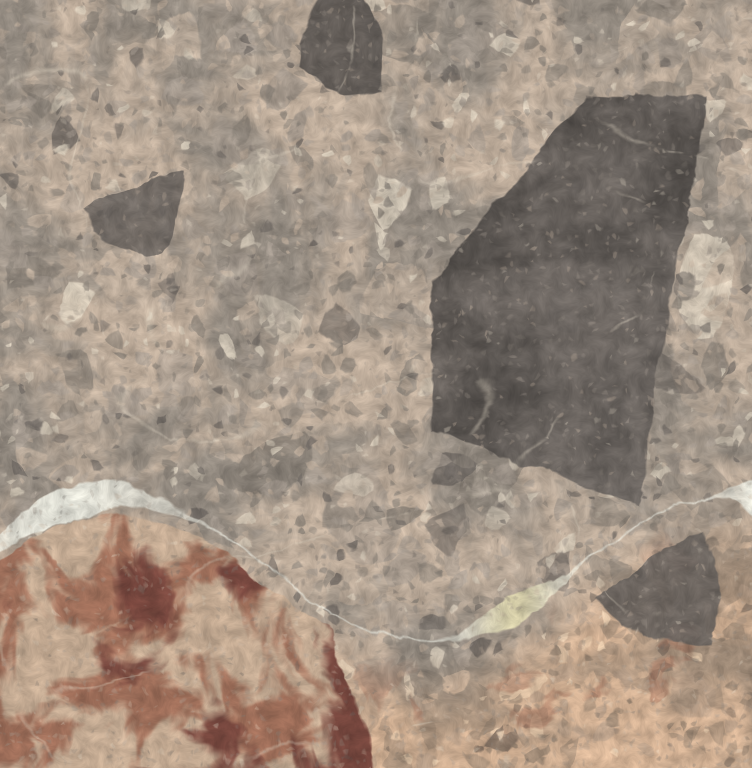
Write a Shadertoy shader that draws this texture.

```glsl
// Polished breccia: angular grey and beige stone fragments set in a mottled matrix,
// with large dark clasts, a rusty mass at lower left and a white calcite seam.
// Jittered cells scatter the fragments; warped layered sines give mottling and grain.

#define EDGE 0.0016          // softness of fragment outlines
#define WARP 0.007           // raggedness of all outlines
#define COARSE_CELLS 7.0     // largest fragment cells per canvas height
#define LAYER_RATIO 2.05     // size step between fragment layers
#define FRAGMENT_FILL 0.72   // share of cells holding a fragment
#define FRAGMENT_OPACITY 0.72
#define GRAIN 0.13           // strength of the fine grain
#define SPECK_CELLS 115.0
#define HAIRLINE 0.32        // opacity of the thin pale cracks

const vec3 CHARCOAL = vec3(0.36, 0.34, 0.325);
const vec3 GREY     = vec3(0.52, 0.49, 0.455);
const vec3 TAUPE    = vec3(0.63, 0.59, 0.55);
const vec3 BEIGE    = vec3(0.75, 0.68, 0.61);
const vec3 CREAM    = vec3(0.85, 0.81, 0.74);
const vec3 RUST     = vec3(0.61, 0.42, 0.34);
const vec3 MAROON   = vec3(0.44, 0.25, 0.22);
const vec3 CALCITE  = vec3(0.89, 0.89, 0.85);

vec3 hash3(vec2 p) {
    vec3 q = fract(p.xyx * vec3(0.1031, 0.1030, 0.0973));
    q += dot(q, q.yxz + 33.33);
    return fract((q.xxy + q.yzz) * q.zyx);
}

// Layered, self-warped sines, roughly -0.8 to 0.8
float mottle(vec2 p, int octaves) {
    float sum = 0.0, amp = 0.5;
    for (int i = 0; i < octaves; i++) {
        p = mat2(1.3, 1.1, -1.1, 1.3) * p + 1.7;
        p += 0.6 * sin(p.yx * 0.9 + 0.4);
        sum += amp * sin(p.x) * cos(p.y);
        amp *= 0.63;
    }
    return sum;
}

// Rounded irregular polygon, stretched along a random axis
float pebble(vec2 q, float size, vec3 seed) {
    float turn = seed.x * 6.283, polygon = -1.0;
    q = mat2(cos(turn), sin(turn), -sin(turn), cos(turn)) * q;
    q.y *= 1.0 + 0.8 * seed.y;
    for (int k = 0; k < 6; k++) {
        float side = float(k);
        float a = side * 1.047 + 0.4 * sin(seed.y * 40.0 + side * 3.0);
        float r = size * (0.72 + 0.26 * sin(seed.z * 50.0 + side * 2.3));
        polygon = max(polygon, dot(q, vec2(cos(a), sin(a))) - r);
    }
    return mix(polygon, length(q) - size * 0.85, 0.3);
}

// Signed distance to the line a-b, negative on its left
float cut(vec2 p, vec2 a, vec2 b) {
    vec2 t = normalize(b - a);
    return dot(p - a, vec2(t.y, -t.x));
}

vec3 inlay(vec3 col, float d, vec3 tone, float opacity) {
    return mix(col, tone, opacity * smoothstep(EDGE, -EDGE, d));
}

vec3 stoneColour(float t) {
    vec3 c = mix(CHARCOAL * 1.12, GREY, step(0.08, t));
    c = mix(c, TAUPE, step(0.35, t));
    c = mix(c, BEIGE, step(0.68, t));
    c = mix(c, CREAM, step(0.91, t));
    return c * (0.95 + 0.1 * fract(t * 37.0));
}

// One layer of fragments, one candidate per jittered cell
vec3 scatter(vec3 col, vec2 p, float cells, float fill, float opacity) {
    vec2 g = p * cells, id = floor(g);
    for (int y = -1; y <= 1; y++)
    for (int x = -1; x <= 1; x++) {
        vec2 cell = id + vec2(x, y);
        vec3 shape = hash3(cell + cells * 7.0 + 40.0);
        vec3 kind = hash3(cell + cells * 3.0 + 191.0);
        if (kind.x > fill) continue;
        vec2 q = g - cell - 0.2 - 0.6 * shape.yz;
        float d = pebble(q, mix(0.24, 0.62, kind.y), shape) / cells;
        col = inlay(col, d, stoneColour(kind.z), opacity * (0.6 + 0.4 * shape.x));
    }
    return col;
}

void mainImage(out vec4 fragColor, in vec2 fragCoord) {
    vec2 uv = fragCoord / iResolution.y;
    vec2 p = uv + WARP * vec2(mottle(uv * 22.0, 5), mottle(uv * 22.0 + 9.0, 5));
    float broad = mottle(p * 9.0, 6), patches = mottle(p * 15.0 + 4.0, 5);

    // Matrix and its fragments, coarse to fine
    vec3 col = mix(GREY * 1.1, BEIGE, smoothstep(-0.6, 0.45, broad));
    float cells = COARSE_CELLS;
    for (int i = 0; i < 4; i++) {
        col = scatter(col, p, cells, FRAGMENT_FILL - 0.06 * float(i), FRAGMENT_OPACITY);
        cells *= LAYER_RATIO;
    }

    // Warmer ground below the seam
    float seamY = 0.26 + 0.095 * cos(7.85 * (p.x - 0.15));
    float above = (p.y - seamY) * 0.85;
    float warm = smoothstep(0.0, 0.1, -above);
    col *= mix(vec3(1.0), vec3(1.1, 1.02, 0.95), warm);
    col = mix(col, RUST, 0.5 * warm * smoothstep(0.3, 0.5, patches));

    // Dark clasts
    float slab = max(cut(p, vec2(0.56, 0.44), vec2(0.83, 0.345)),
                     cut(p, vec2(0.83, 0.345), vec2(0.92, 0.876)));
    slab = max(slab, max(p.y - 0.876, 0.562 - p.x));
    slab = max(slab, cut(p, vec2(0.77, 0.885), vec2(0.5625, 0.635)));
    vec3 slabTone = mix(CHARCOAL * 0.86, CHARCOAL * 1.16,
                        smoothstep(-0.25, 0.3, broad * 0.5 + (p.x - 0.66) + (0.62 - p.y)));
    col = inlay(col, slab, slabTone, 0.95);
    col = inlay(col, pebble(p - vec2(0.445, 0.95), 0.085, vec3(0.2, 0.1, 0.4)), CHARCOAL, 0.92);
    col = inlay(col, pebble(p - vec2(0.18, 0.72), 0.09, vec3(0.93, 0.9, 0.7)), CHARCOAL * 1.12, 0.85);
    col = inlay(col, pebble(p - vec2(0.87, 0.225), 0.11, vec3(0.9, 0.6, 0.2)), CHARCOAL * 1.12, 0.9);

    // Rusty mass
    vec3 rusty = mix(BEIGE * vec3(1.02, 0.98, 0.94), RUST, smoothstep(-0.15, 0.3, patches));
    rusty = mix(rusty, MAROON, smoothstep(0.1, 0.45, broad + 1.5 * (p.x - 0.3)));
    float mass = max(above + 0.02, cut(p, vec2(0.49, 0.0), vec2(0.4, 0.27)));
    col = inlay(col, mass, rusty, 0.93);

    // Thin pale cracks, broken up by the mottling
    float crack = smoothstep(0.022, 0.0, abs(mottle(p * 4.0 + 2.0, 3)));
    col = mix(col, CREAM, HAIRLINE * crack * smoothstep(-0.1, 0.3, patches));

    // Calcite seam: swells in three places, yellowish in the middle
    vec3 swell = exp(-pow((vec3(p.x) - vec3(0.09, 0.67, 0.99)) / vec3(0.1, 0.05, 0.035), vec3(2.0)));
    float halfWidth = 0.0012 + dot(swell, vec3(0.018, 0.017, 0.022));
    vec3 seamTone = mix(CALCITE, vec3(0.84, 0.81, 0.66), swell.y);
    col = inlay(col, abs(above) - halfWidth, seamTone, 0.6 + 0.35 * min(1.0, dot(swell, vec3(1.0))));

    // Specks and grain
    col = scatter(col, p, SPECK_CELLS, 0.3, 0.36);
    col *= 1.0 + GRAIN * mottle(uv * 75.0, 5) + 0.06 * mottle(uv * 30.0 + 7.0, 4);
    fragColor = vec4(clamp(col, 0.0, 1.0), 1.0);
}
```
